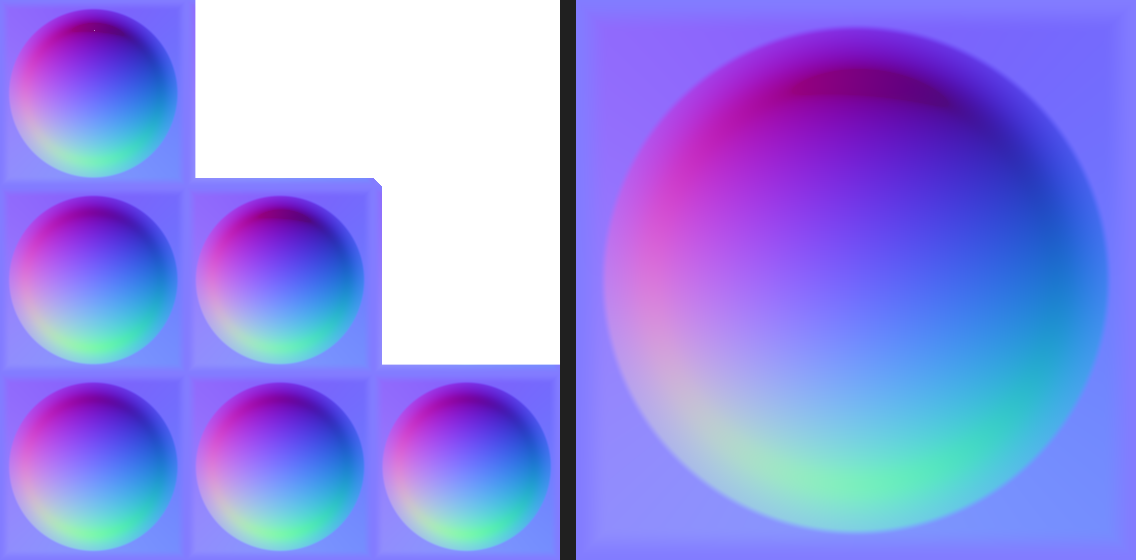
Left, the full canvas; right, a detail of the centre.
A three.js fragment shader for this texture map:

```glsl
// Staircase of six normal-mapped domes on a three by three grid, over white.
varying vec2 vUv;

const float GRID = 3.0;                      // cells across and down
const float DOME_RADIUS = 0.452;             // in cells
const float PADDING = 0.047;                 // tile bleed past the cell, in cells
const float EDGE_SOFTNESS = 0.002;           // in cells
const float RIM_SLOPE = 0.62;
const float RAMP_RATE = 1.25;                // slope growth from the dome centre
const float FALL_RATE = 2.1;                 // slope loss from the crest to the rim
const float CREST_ROUNDING = 0.2;
const float HALO_SLOPE = 0.2;
const float HALO_FADE = 0.06;                // in cells, towards the seams
const vec2 TILT_GAIN = vec2(0.76, 0.98);
const vec2 FLAT_POINT = vec2(-0.08, 0.04);   // level spot, in dome radii
const vec2 FLAT_POINT_STEP = vec2(-0.12, 0.18);
const vec2 BASE_TILT = vec2(-0.03, -0.03);
const vec2 SPECK_POSITION = vec2(0.505, 0.162);
const float SPECK_RADIUS = 0.003;
const vec3 BACKGROUND = vec3(1.0);

float smoothMin(float a, float b, float k) {
  float h = max(k - abs(a - b), 0.0) / k;
  return min(a, b) - 0.25 * k * h * h;
}

// Steepness by distance from the centre, in dome radii
float domeSlope(float r) {
  float ramp = RAMP_RATE * r;
  float fall = RIM_SLOPE + FALL_RATE * (1.0 - r);
  return smoothMin(ramp, fall, CREST_ROUNDING);
}

// Signed distance to the padded, bevelled staircase; y runs down
float staircase(vec2 q) {
  float d = 10.0;
  for (int i = 0; i < 3; i++) {
    vec2 beyond = vec2(q.x - float(i) - 1.0, float(i) - q.y);
    float block = max(beyond.x, beyond.y) - PADDING;
    float bevel = (beyond.x + beyond.y - PADDING) * 0.7071;
    d = min(d, max(block, bevel));
  }
  return d;
}

vec3 encodeNormal(vec2 tilt) {
  float z = sqrt(max(1.0 - dot(tilt, tilt), 0.0));
  return 0.5 + 0.5 * vec3(tilt, z);
}

void main() {
  vec2 q = vec2(vUv.x, 1.0 - vUv.y) * GRID;
  vec2 cell = floor(q);
  vec2 p = fract(q) - 0.5;
  vec2 d = p / DOME_RADIUS;
  float r = length(d);
  vec2 outward = d / max(r, 0.0001);

  // Dome: the level spot sits lower on the upper two stair ends
  float stairEnd = (1.0 - step(0.5, abs(cell.x - cell.y))) * (1.0 - step(1.5, cell.x));
  vec2 flatPoint = mix(FLAT_POINT, FLAT_POINT_STEP, stairEnd);
  vec2 dome = outward * domeSlope(r) - flatPoint * RAMP_RATE * max(1.0 - r * r, 0.0);

  // Halo: a faint tilt that levels out at the seams
  float seam = 0.5 - max(abs(p.x), abs(p.y));
  vec2 halo = outward * HALO_SLOPE * smoothstep(0.0, HALO_FADE, seam) + BASE_TILT;

  vec2 tilt = mix(dome, halo, smoothstep(0.98, 1.015, r));
  vec3 color = encodeNormal(vec2(-tilt.x, tilt.y) * TILT_GAIN);

  // Pale speck on the top dome
  float speck = 1.0 - smoothstep(0.5, 1.5, length(q - SPECK_POSITION) / SPECK_RADIUS);
  color = mix(color, vec3(0.9, 0.8, 0.95), 0.7 * speck);

  float outside = smoothstep(-EDGE_SOFTNESS, EDGE_SOFTNESS, staircase(q));
  gl_FragColor = vec4(mix(color, BACKGROUND, outside), 1.0);
}
```
